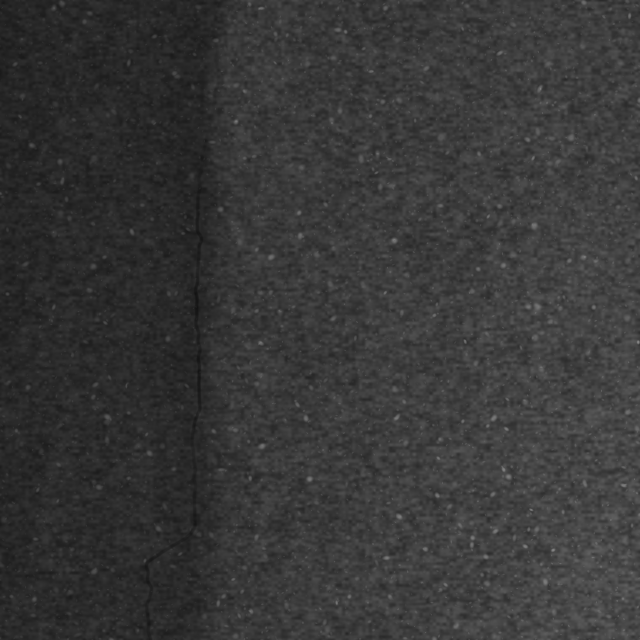
A WebGL 2 fragment shader for this texture:

```glsl
#version 300 es
precision highp float;
// Dark asphalt lit from the lower right, with a shaded strip on the left that
// ends at a wandering vertical crack. Value noise makes the fine grain, and
// jittered grids of soft ellipses make the pale stone chips.

uniform vec2 u_resolution;
out vec4 fragColor;

// Brightness of the lit and shaded areas
const float LIT = 0.226;
const float SHADED = 0.178;
const float GLOW = 0.078;
const float SHADE_SOFTNESS = 0.055;

// Crack
const float CRACK_X = 0.308;
const float CRACK_WIDTH = 0.0042;
const float CRACK_DEPTH = 0.36;
const float CRACK_JOG = 0.075;

// Grain: cells across the canvas and relative contrast
const vec2 FINE_CELLS = vec2(190.0, 200.0);
const vec2 STREAK_CELLS = vec2(85.0, 210.0);
const vec2 COARSE_CELLS = vec2(75.0, 80.0);
const vec3 GRAIN_CONTRAST = vec3(0.32, 0.28, 0.17);

// Chips: cells across the canvas and relative brightness
const float LARGE_CHIPS = 52.0;
const float SMALL_CHIPS = 112.0;
const float LARGE_GAIN = 0.85;
const float SMALL_GAIN = 0.36;

// Integer hash giving two values in 0..1
vec2 hash2(vec2 cell, float seed) {
    uvec2 v = uvec2(ivec2(cell) + ivec2(int(seed) * 57 + 1000));
    v = v * 1664525u + 1013904223u;
    v.x += v.y * 1664525u;
    v.y += v.x * 1664525u;
    v ^= v >> 16u;
    v.x += v.y * 1664525u;
    v.y += v.x * 1664525u;
    v ^= v >> 16u;
    return vec2(v & 65535u) / 65535.0;
}

// Smooth value noise centred on zero, -0.5..0.5
float noise(vec2 p, float seed) {
    vec2 i = floor(p);
    vec2 f = fract(p);
    f = f * f * (3.0 - 2.0 * f);
    float a = hash2(i, seed).x;
    float b = hash2(i + vec2(1.0, 0.0), seed).x;
    float c = hash2(i + vec2(0.0, 1.0), seed).x;
    float d = hash2(i + vec2(1.0, 1.0), seed).x;
    return mix(mix(a, b, f.x), mix(c, d, f.x), f.y) - 0.5;
}

// Scattered soft ellipses; most are dim, a few are bright
float chips(vec2 uv, float cells, float seed, float falloff) {
    vec2 p = uv * cells;
    vec2 home = floor(p);
    float light = 0.0;
    for (int y = -1; y <= 1; y++) {
        for (int x = -1; x <= 1; x++) {
            vec2 cell = home + vec2(x, y);
            vec2 shape = hash2(cell, seed + 1.0);
            vec2 look = hash2(cell, seed + 2.0);
            vec2 d = p - cell - hash2(cell, seed);
            float angle = shape.x * 3.1416;
            vec2 axis = vec2(cos(angle), sin(angle));
            vec2 q = vec2(dot(d, axis), dot(d, vec2(-axis.y, axis.x)));
            float radius = mix(0.24, 0.46, shape.y);
            q /= radius * vec2(1.0, mix(0.5, 0.9, look.x));
            float body = 1.0 - smoothstep(0.15, 1.0, length(q));
            light = max(light, body * pow(look.y, falloff));
        }
    }
    return light;
}

// Horizontal position of the crack at height y
float crackPath(float y) {
    float x = CRACK_X + 0.028 * smoothstep(0.68, 0.9, y);
    x -= CRACK_JOG * (1.0 - smoothstep(0.11, 0.18, y));
    x += 0.026 * noise(vec2(y * 8.0, 0.5), 11.0);
    x += 0.016 * noise(vec2(y * 24.0, 0.5), 12.0);
    return x + 0.007 * noise(vec2(y * 75.0, 0.5), 13.0);
}

float crackMask(vec2 uv) {
    float slope = (crackPath(uv.y + 0.002) - crackPath(uv.y - 0.002)) / 0.004;
    float d = abs(uv.x - crackPath(uv.y)) / sqrt(1.0 + slope * slope);
    float strength = mix(1.0, 0.25, smoothstep(0.62, 0.8, uv.y));
    strength *= 0.8 + 0.8 * noise(vec2(uv.y * 17.0, 0.5), 14.0);
    return strength * (1.0 - smoothstep(0.2, 1.0, d / CRACK_WIDTH));
}

// Broad lighting: shaded strip, soft edge, glow to the lower right
float lighting(vec2 uv) {
    float edge = mix(0.318, 0.332, uv.y) + 0.03 * noise(vec2(uv.y * 9.0, 0.5), 15.0);
    float softness = SHADE_SOFTNESS * mix(1.2, 0.6, uv.y);
    float lit = smoothstep(-0.4, 1.0, (uv.x - edge) / softness);
    float shaded = SHADED - 0.02 * uv.y - 0.014 * (1.0 - smoothstep(0.0, 0.12, uv.x));
    float glow = GLOW * smoothstep(0.3, 1.05, uv.x) * mix(1.0, 0.22, uv.y);
    float nearCrack = exp(-pow((uv.x - edge + 0.02) / 0.045, 2.0));
    return mix(shaded, LIT + glow, lit) * (1.0 - 0.07 * nearCrack);
}

void main() {
    vec2 uv = gl_FragCoord.xy / u_resolution;
    vec3 grains = vec3(noise(uv * FINE_CELLS, 1.0), noise(uv * STREAK_CELLS, 2.0), noise(uv * COARSE_CELLS, 3.0));
    float tone = 0.97 + dot(grains, GRAIN_CONTRAST) + 0.08 * noise(uv * 14.0, 4.0);
    tone += LARGE_GAIN * chips(uv, LARGE_CHIPS, 20.0, 7.0);
    tone += SMALL_GAIN * chips(uv, SMALL_CHIPS, 30.0, 4.0);
    float value = lighting(uv) * tone * (1.0 - CRACK_DEPTH * crackMask(uv));
    fragColor = vec4(vec3(value), 1.0);
}
```
